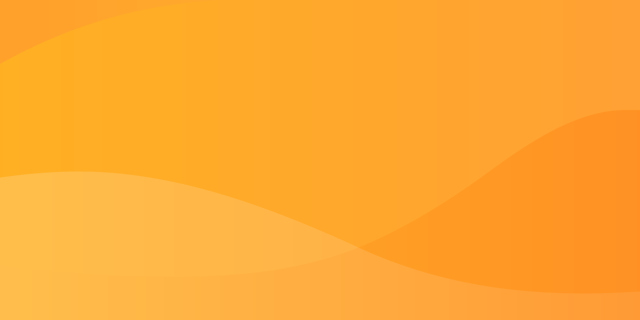
Reproduce this background procedurally as a WebGL 1 fragment shader.

```glsl
precision highp float;

uniform vec2 u_resolution;

// Cubic Hermite segment; each node holds x, height and slope.
float segment(float x, vec3 a, vec3 b) {
  float span = b.x - a.x;
  float t = clamp((x - a.x) / span, 0.0, 1.0);
  float s = 1.0 - t;
  float ease = t * t * (3.0 - 2.0 * t);
  return mix(a.y, b.y, ease) + span * t * s * (s * a.z - t * b.z);
}

// Smooth curve through five nodes.
float wave(float x, vec3 a, vec3 b, vec3 c, vec3 d, vec3 e) {
  if (x < b.x) return segment(x, a, b);
  if (x < c.x) return segment(x, b, c);
  if (x < d.x) return segment(x, c, d);
  return segment(x, d, e);
}

// Coverage of the area under a curve, softened by about one pixel.
float below(float y, float curve, float pixel) {
  return smoothstep(-pixel, pixel, curve - y);
}

void main() {
  vec2 uv = gl_FragCoord.xy / u_resolution;
  vec2 p = vec2(2.0 * uv.x, uv.y);
  float pixel = 0.8 / u_resolution.y;

  // Curve heights
  float hill = segment(p.x, vec3(0.0, 0.8, 0.56), vec3(0.77, 1.002, 0.0));
  float lightCurve = wave(p.x,
    vec3(0.0, 0.445, 0.147), vec3(0.247, 0.464, 0.0),
    vec3(1.12, 0.2266, -0.46), vec3(1.823, 0.083, 0.0),
    vec3(2.0, 0.089, 0.06));
  float darkCurve = wave(p.x,
    vec3(0.0, 0.172, -0.13), vec3(0.521, 0.1354, 0.0),
    vec3(1.12, 0.2266, 0.4), vec3(1.536, 0.469, 0.73),
    vec3(1.953, 0.656, 0.0));

  // Horizontal gradients
  vec3 corner = mix(vec3(1.0, 0.63, 0.17), vec3(1.0, 0.662, 0.175),
                    smoothstep(0.0, 0.38, uv.x));
  vec3 amber = mix(vec3(1.0, 0.69, 0.135), vec3(1.0, 0.63, 0.205), uv.x);
  vec3 deepOrange = mix(vec3(1.0, 0.69, 0.14), vec3(1.0, 0.57, 0.14), uv.x);
  float veil = mix(0.18, 0.08, uv.x);

  // Layers from back to front
  vec3 color = mix(corner, amber, below(p.y, hill, pixel));
  color = mix(color, deepOrange, below(p.y, darkCurve, pixel));
  color = mix(color, vec3(1.0), veil * below(p.y, lightCurve, pixel));

  gl_FragColor = vec4(color, 1.0);
}
```
